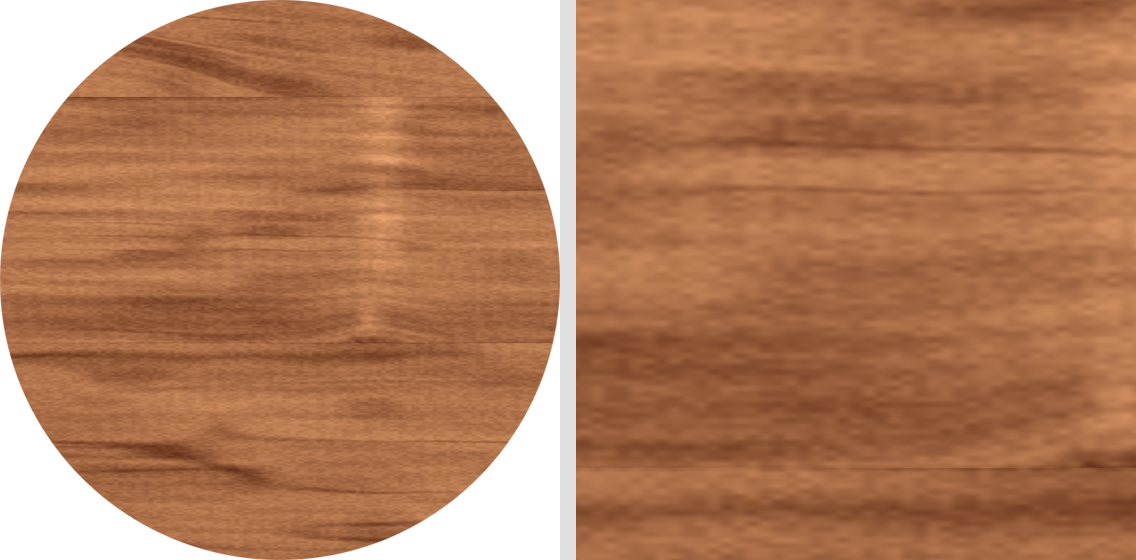
Left: the whole. Right: its middle third, enlarged.
Give the GLSL for this texture, as a three.js fragment shader.

```glsl
varying vec2 vUv;

const vec3 DARK_WOOD = vec3(0.53, 0.31, 0.19);
const vec3 LIGHT_WOOD = vec3(0.76, 0.51, 0.34);
const vec3 BACKGROUND = vec3(1.0);

const float DISC_RADIUS = 0.5;
const float EDGE_SOFTNESS = 0.0015;
const float LOWER_SEAM = 0.388;
const float UPPER_SEAM = 0.826;
const vec2 KNOT = vec2(0.662, 0.405);
const vec2 ARCH = vec2(0.21, 0.83);
const float GLOW_X = 0.69;

const float BASE_TONE = 0.66;
const float BAND_AMOUNT = 0.85;
const float LINE_AMOUNT = 0.52;
const float RIB_AMOUNT = 0.45;
const float FIBRE_AMOUNT = 0.42;
const float STREAK_AMOUNT = 0.65;
const float SMUDGE_AMOUNT = 0.5;
const float GLOW_AMOUNT = 0.5;
const float SEAM_AMOUNT = 0.22;

float hash(vec2 p) {
  return fract(sin(dot(p, vec2(127.1, 311.7))) * 43758.5453);
}

float noise(vec2 p) {
  vec2 cell = floor(p);
  vec2 f = fract(p);
  f = f * f * (3.0 - 2.0 * f);
  float low = mix(hash(cell), hash(cell + vec2(1.0, 0.0)), f.x);
  float high = mix(hash(cell + vec2(0.0, 1.0)), hash(cell + vec2(1.0)), f.x);
  return mix(low, high, f.y);
}

float fbm(vec2 p) {
  float sum = 0.0;
  float weight = 0.533;
  for (int i = 0; i < 4; i++) {
    sum += weight * noise(p);
    p = p * 2.03 + vec2(17.3, 9.1);
    weight *= 0.5;
  }
  return sum;
}

// Signed noise, centred on zero
float wobble(vec2 p) {
  return noise(p) - 0.5;
}

// Soft elliptical spot
float spot(vec2 p, vec2 center, vec2 size) {
  vec2 d = (p - center) / size;
  return exp(-dot(d, d));
}

// Thin dark lines along the contours of stretched noise
float streaks(vec2 g, vec2 scale, float width) {
  float contour = abs(wobble(g * scale));
  float patches = smoothstep(0.45, 0.8, noise(g * vec2(2.6, 11.0) + scale));
  return (1.0 - smoothstep(0.0, width, contour)) * patches;
}

// Bends the grain around the knot and the arched figure
vec2 grainSpace(vec2 p, float middle, float top, float plank) {
  float knotBend = 0.035 * exp(-pow((p.x - KNOT.x) / 0.085, 2.0))
    * exp(-max(p.y - LOWER_SEAM, 0.0) / 0.09);
  float archBend = 0.075 * exp(-pow((p.x - ARCH.x) / 0.17, 2.0))
    * (1.0 - smoothstep(ARCH.y, 0.98, p.y));
  float slope = 0.1 * p.x;
  float wave = 0.018 * wobble(p * vec2(2.2, 3.0)) + 0.005 * wobble(p * vec2(9.0, 14.0));
  float y = p.y + wave - middle * knotBend + top * (slope - archBend);
  return vec2(p.x, y) + plank * vec2(5.3, 2.7);
}

float woodTone(vec2 p) {
  float top = step(UPPER_SEAM, p.y);
  float middle = step(LOWER_SEAM, p.y) - top;
  vec2 g = grainSpace(p, middle, top, middle + 2.0 * top);
  float ribbing = mix(0.6, 1.0, middle);

  // Broad bands, growth lines and fine fibre
  float tone = BASE_TONE + BAND_AMOUNT * (fbm(g * vec2(1.8, 15.0)) - 0.5);
  tone += LINE_AMOUNT * ribbing * wobble(g * vec2(3.5, 105.0));
  tone += RIB_AMOUNT * ribbing * wobble(g * vec2(5.0, 58.0) + 31.0);
  tone += FIBRE_AMOUNT * wobble(p * vec2(130.0, 310.0));

  // Dark streaks and smudges
  tone -= STREAK_AMOUNT * streaks(g, vec2(1.3, 21.0), 0.07);
  tone -= 0.6 * STREAK_AMOUNT * streaks(g, vec2(2.4, 42.0), 0.12);
  tone -= SMUDGE_AMOUNT * smoothstep(0.72, 0.98, noise(g * vec2(4.5, 25.0) + 7.0));
  tone -= top * 0.4 * spot(p, ARCH + vec2(0.11, 0.025), vec2(0.05, 0.03));

  // Pale vertical sheen with a shadow beside it
  float ripple = 0.65 + 0.7 * noise(g * vec2(14.0, 75.0));
  float drift = 0.02 * wobble(vec2(4.0, p.y * 9.0));
  float sheen = exp(-pow((p.x - GLOW_X - drift) / 0.042, 2.0));
  tone += middle * GLOW_AMOUNT * sheen * ripple * smoothstep(0.4, 0.6, p.y);
  tone -= middle * 0.3 * spot(p, vec2(0.755, 0.765), vec2(0.04, 0.035));

  // Knot: pale core, dark root
  float fleck = 0.4 + 1.2 * noise(p * vec2(75.0, 38.0));
  tone += middle * 0.75 * fleck * spot(p, KNOT + vec2(-0.004, 0.025), vec2(0.022, 0.024));
  tone -= middle * 0.65 * fleck * spot(p, KNOT - vec2(0.0, 0.013), vec2(0.05, 0.011));

  // Plank seams
  float seam = min(abs(p.y - LOWER_SEAM), abs(p.y - UPPER_SEAM));
  return tone - SEAM_AMOUNT * (1.0 - smoothstep(0.0005, 0.003, seam));
}

void main() {
  vec3 wood = mix(DARK_WOOD, LIGHT_WOOD, clamp(woodTone(vUv), -0.9, 1.6));
  float edge = length(vUv - 0.5) - DISC_RADIUS;
  float outside = smoothstep(-EDGE_SOFTNESS, EDGE_SOFTNESS, edge);
  gl_FragColor = vec4(mix(wood, BACKGROUND, outside), 1.0);
}
```
